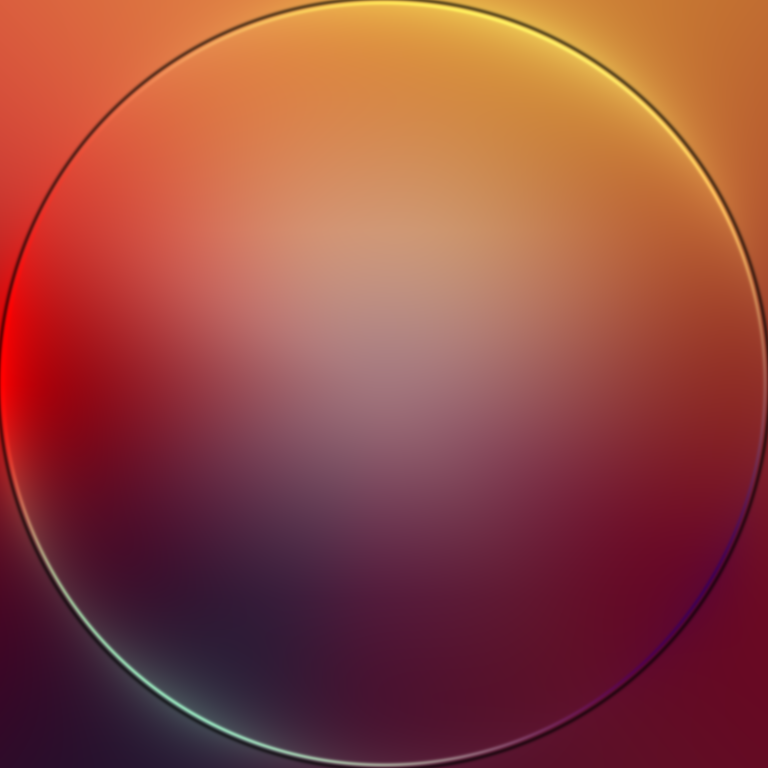
Reproduce this background procedurally as a WebGL 2 fragment shader.

```glsl
#version 300 es
precision highp float;

#define RADIUS 0.992
#define LINE_WIDTH 0.0055
#define LINE_OPACITY 0.88
#define GLOW_INSIDE 0.095
#define GLOW_OUTSIDE 0.075
#define SHADOW_OFFSET 0.012
#define SHADOW_WIDTH 0.006
#define SHADOW_OPACITY 0.55
#define CORE_REACH 0.95

uniform vec2 u_resolution;
out vec4 fragColor;

const float TAU = 6.2831853;
const int STOPS = 12;

// Ambient hues around the circle, counterclockwise from the right
const vec3 AMBIENT[STOPS] = vec3[STOPS](
  vec3(0.56, 0.17, 0.14), vec3(0.71, 0.35, 0.18), vec3(0.79, 0.48, 0.20),
  vec3(0.84, 0.50, 0.23), vec3(0.86, 0.45, 0.25), vec3(0.81, 0.26, 0.21),
  vec3(0.54, 0.00, 0.05), vec3(0.27, 0.01, 0.13), vec3(0.14, 0.07, 0.18),
  vec3(0.27, 0.05, 0.17), vec3(0.36, 0.06, 0.15), vec3(0.43, 0.04, 0.13));

// Rim light at the same angles, with glow strength in alpha
const vec4 RIM[STOPS] = vec4[STOPS](
  vec4(0.62, 0.33, 0.30, 0.10), vec4(1.00, 0.76, 0.36, 0.35),
  vec4(1.00, 0.93, 0.40, 0.60), vec4(1.00, 0.90, 0.35, 0.55),
  vec4(0.95, 0.62, 0.36, 0.40), vec4(0.92, 0.22, 0.17, 0.50),
  vec4(1.00, 0.00, 0.00, 0.95), vec4(0.65, 0.70, 0.55, 0.25),
  vec4(0.60, 0.90, 0.75, 0.32), vec4(0.65, 0.65, 0.60, 0.15),
  vec4(0.42, 0.10, 0.32, 0.15), vec4(0.25, 0.00, 0.33, 0.35));

const vec3 CORE_LOW = vec3(0.42, 0.20, 0.33);
const vec3 CORE_HIGH = vec3(0.80, 0.65, 0.60);

// Catmull-Rom weights for four neighbouring stops
vec4 splineWeights(float t) {
  float t2 = t * t, t3 = t2 * t;
  return 0.5 * vec4(-t + 2.0 * t2 - t3, 2.0 - 5.0 * t2 + 3.0 * t3,
                    t + 4.0 * t2 - 3.0 * t3, t3 - t2);
}

float bell(float x, float width) {
  return exp(-x * x / (width * width));
}

void main() {
  vec2 p = (2.0 * gl_FragCoord.xy - u_resolution) / min(u_resolution.x, u_resolution.y);
  float r = length(p);
  float turn = fract(atan(p.y, p.x + 1e-6) / TAU + 1.0) * float(STOPS);

  // Blend both colour wheels smoothly
  vec4 weights = splineWeights(fract(turn));
  vec3 color = vec3(0.0);
  vec4 rim = vec4(0.0);
  for (int k = 0; k < 4; k++) {
    int stop = (int(turn) + k + STOPS - 1) % STOPS;
    color += weights[k] * AMBIENT[stop];
    rim += weights[k] * RIM[stop];
  }
  rim = clamp(rim, 0.0, 1.0);

  // Soft pale core, cooling towards the bottom
  vec3 core = mix(CORE_LOW, CORE_HIGH, clamp((p.y + 0.56) / 0.96, 0.0, 1.0));
  color = mix(color, core, 1.0 - smoothstep(0.0, CORE_REACH, r));

  // Wide glow, then the dark outer edge, then the bright line
  float d = r - RADIUS;
  float glow = exp(-abs(d) / (d < 0.0 ? GLOW_INSIDE : GLOW_OUTSIDE));
  color = mix(color, rim.rgb, rim.a * glow);
  color *= 1.0 - SHADOW_OPACITY * bell(d - SHADOW_OFFSET, SHADOW_WIDTH);
  color = mix(color, rim.rgb, LINE_OPACITY * bell(d, LINE_WIDTH));

  fragColor = vec4(clamp(color, 0.0, 1.0), 1.0);
}
```
